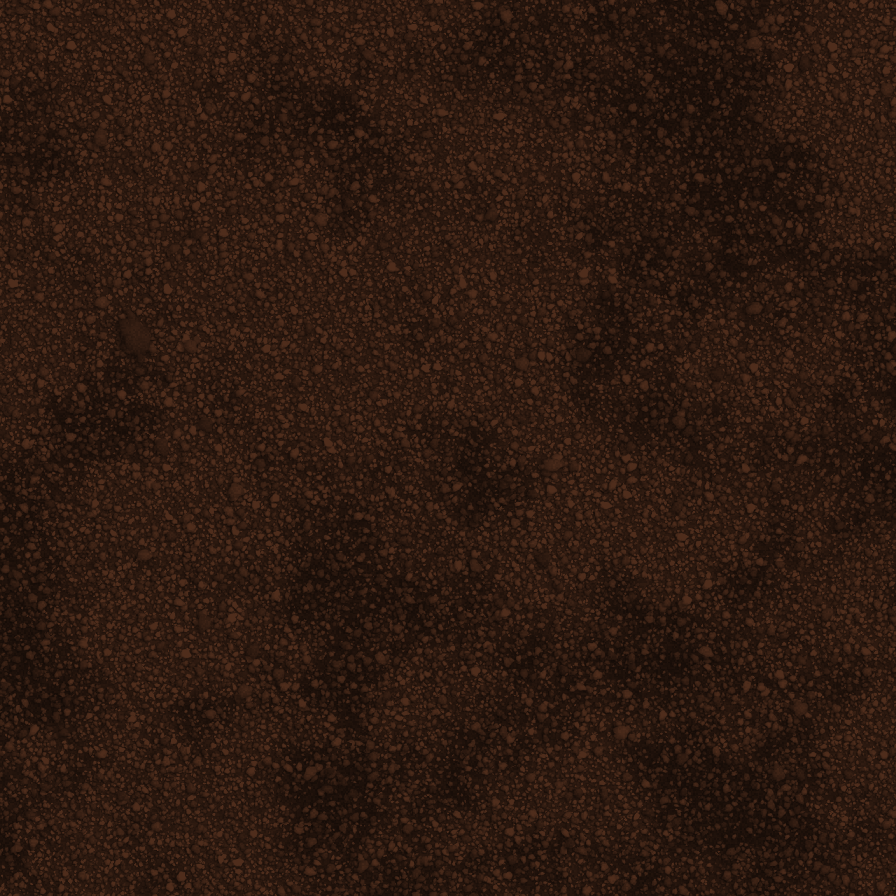
A WebGL 2 fragment shader for this texture:

```glsl
#version 300 es
precision highp float;
// Dark, crumbly soil: layers of cellular grains, from fine grit to rare stones,
// each with a lit crown and a shadow. Rough fractal noise opens broad, ragged
// hollows where fewer grains cover the black ground.

uniform vec2 u_resolution;
out vec4 fragColor;

const vec3 SOIL_DARK = vec3(0.09, 0.05, 0.03);
const vec3 SOIL_LIGHT = vec3(0.28, 0.16, 0.10);
const vec2 LIGHT_DIR = vec2(0.8, 0.6);

vec3 hash3(vec2 cell, float seed) {
    vec3 p = fract(vec3(cell.xyx + seed * 17.3) * vec3(0.1031, 0.1030, 0.0973));
    p += dot(p, p.yxz + 33.33);
    return fract((p.xxy + p.yzz) * p.zyx);
}

mat2 rotation(float angle) {
    float c = cos(angle), s = sin(angle);
    return mat2(c, s, -s, c);
}

float valueNoise(vec2 p, float seed) {
    vec2 i = floor(p), f = fract(p);
    f = f * f * (3.0 - 2.0 * f);
    float low = mix(hash3(i, seed).x, hash3(i + vec2(1, 0), seed).x, f.x);
    float high = mix(hash3(i + vec2(0, 1), seed).x, hash3(i + vec2(1, 1), seed).x, f.x);
    return mix(low, high, f.y);
}

// Ragged patches centred on zero, from broad areas down to small clumps
float patches(vec2 p) {
    float sum = 0.0, amplitude = 0.5;
    for (int i = 0; i < 5; i++) {
        sum += amplitude * (valueNoise(p, 20.0 + float(i)) - 0.5);
        p = rotation(0.7) * p * 2.1 + 3.7;
        amplitude *= 0.72;
    }
    return sum;
}

// Distance from a lumpy, stretched grain: 0 at its centre, 1 at its rim
float grainDistance(vec2 q, float radius, vec3 shape) {
    q = rotation(shape.x * 6.283) * q;
    q *= vec2(1.0 - 0.22 * shape.y, 1.0 + 0.3 * shape.y);
    float angle = atan(q.y, q.x + 0.0001);
    float lumps = 1.0 + 0.09 * sin(3.0 * angle + shape.z * 6.283)
                      + 0.06 * sin(5.0 * angle + shape.x * 9.0);
    return length(q) / (radius * lumps);
}

// Scatters one size of grain over the ground tone beneath it
float layGrains(float tone, vec2 uv, float scale, float density, float shadow, float seed) {
    vec2 p = uv * scale;
    vec2 home = floor(p);
    float pixel = scale / u_resolution.y;
    for (int y = -1; y <= 1; y++) {
        for (int x = -1; x <= 1; x++) {
            vec2 cell = home + vec2(x, y);
            vec3 place = hash3(cell, seed);
            if (place.z > density) continue;
            vec3 shape = hash3(cell, seed + 5.0);
            vec3 look = hash3(cell, seed + 9.0);
            vec2 q = p - cell - mix(vec2(0.05), vec2(0.95), place.xy);
            float radius = mix(0.28, 0.56, look.x);
            float d = grainDistance(q, radius, shape);
            float shade = grainDistance(q + LIGHT_DIR * radius * 0.3, radius, shape);
            float soft = clamp(pixel / radius, 0.12, 0.5);

            tone *= 1.0 - shadow * (1.0 - smoothstep(0.85, 1.45, shade));
            float crown = 1.0 - 0.36 * min(d * d, 1.0);
            float lit = 0.14 * dot(q, LIGHT_DIR) / radius;
            float grainTone = (0.44 + 0.6 * look.y) * crown + lit;
            tone = mix(tone, grainTone, 1.0 - smoothstep(1.0 - soft, 1.0 + soft * 0.5, d));
        }
    }
    return tone;
}

void main() {
    vec2 uv = gl_FragCoord.xy / u_resolution.y;
    float patchy = patches(uv * 5.0);
    float firm = smoothstep(-0.32, 0.12, patchy);

    // Grit, crumbs and clods, fine to coarse
    float tone = 0.16 + 0.16 * firm;
    tone = layGrains(tone, uv, 205.0, mix(0.35, 0.85, firm), 0.3, 1.0);
    tone = layGrains(tone, uv + 0.31, 140.0, mix(0.36, 0.55, firm), 0.42, 2.0);
    tone = layGrains(tone, uv + 0.57, 96.0, mix(0.28, 0.18, firm), 0.45, 3.0);

    // Hollows lose light, then the contrast of the grains is raised
    tone *= mix(0.72, 1.08, firm);
    tone = 0.475 + 1.4 * (tone - 0.39);

    // Occasional pebbles and rare stones
    tone = layGrains(tone, uv + 0.73, 62.0, 0.012, 0.5, 4.0);
    tone = layGrains(tone, uv + 0.19, 21.0, 0.003, 0.6, 6.0);

    // Surface roughness
    tone += 0.22 * (hash3(floor(uv * 512.0), 8.0).x - 0.5);

    vec3 colour = mix(SOIL_DARK, SOIL_LIGHT, clamp(tone, -0.25, 1.15));
    fragColor = vec4(colour, 1.0);
}
```
